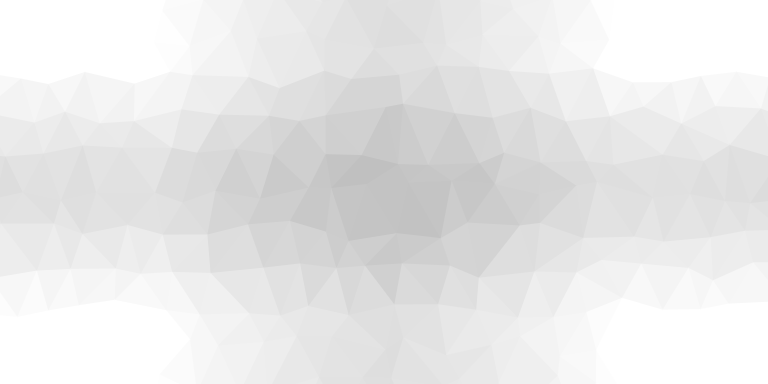
A Shadertoy shader for this background:

```glsl
// Low-poly grey mesh: two soft crossing bands on white, shaded per triangle.

const float CELLS = 10.0;                        // mesh rows per canvas height
const float JITTER = 0.6;                        // spread of the mesh corners
const vec2 BAND_CENTRE = vec2(0.008, 0.008);     // crossing point of the bands
const vec2 BAND_REACH = vec2(0.58, 0.31);        // half widths: vertical, horizontal
const vec2 BAND_DARKNESS = vec2(0.13, 0.135);
const float FACET_VARIATION = 0.14;

vec2 hash22(vec2 p) {
    vec3 h = fract(p.xyx * vec3(0.1031, 0.1030, 0.0973));
    h += dot(h, h.yzx + 33.33);
    return fract((h.xx + h.yz) * h.zy);
}

float cross2(vec2 a, vec2 b) {
    return a.x * b.y - a.y * b.x;
}

// Jittered grid corner; alternate rows lean left and right
vec2 meshCorner(vec2 id) {
    float lean = mod(id.y, 2.0) * 0.5 - 0.25;
    return id + vec2(lean, 0.0) + (hash22(id + 57.0) - 0.5) * JITTER;
}

// Signed distance to the line a-b, positive on its left
float edgeDistance(vec2 p, vec2 a, vec2 b) {
    return cross2(b - a, p - a) / length(b - a);
}

float triangleCoverage(vec2 p, vec2 a, vec2 b, vec2 c, float pixel) {
    float winding = cross2(b - a, c - a) < 0.0 ? -1.0 : 1.0;
    float d = min(winding * edgeDistance(p, a, b),
                  min(winding * edgeDistance(p, b, c),
                      winding * edgeDistance(p, c, a)));
    return clamp(d / pixel + 0.5, 0.0, 1.0);
}

// Brightness of the smooth field: the bands add up where they cross
float bandTone(vec2 p, float variation) {
    vec2 fade = max(1.0 - abs(p - BAND_CENTRE) / BAND_REACH, 0.0);
    float darkness = dot(BAND_DARKNESS, pow(fade, vec2(0.8)));
    return 1.0 - darkness * (1.0 + variation);
}

// Returns (tone * coverage, coverage) for one flat facet
vec2 facet(vec2 p, vec2 a, vec2 b, vec2 c, float pixel) {
    float coverage = triangleCoverage(p, a, b, c, pixel);
    vec2 middle = (a + b + c) / 3.0;
    float variation = (hash22(middle * 91.7).x - 0.5) * FACET_VARIATION;
    return vec2(bandTone(middle / CELLS, variation), 1.0) * coverage;
}

void mainImage(out vec4 fragColor, in vec2 fragCoord) {
    vec2 p = (fragCoord - 0.5 * iResolution.xy) / iResolution.y * CELLS;
    float pixel = CELLS / iResolution.y;
    vec2 cell = floor(p);
    vec2 total = vec2(0.0);

    // Blend the facets of all neighbouring quads by coverage
    for (int j = -1; j <= 1; j++) {
        for (int i = -1; i <= 1; i++) {
            vec2 id = cell + vec2(float(i), float(j));
            vec2 a = meshCorner(id);
            vec2 b = meshCorner(id + vec2(1.0, 0.0));
            vec2 c = meshCorner(id + vec2(1.0, 1.0));
            vec2 d = meshCorner(id + vec2(0.0, 1.0));

            // Split each quad along its shorter diagonal
            if (distance(a, c) < distance(b, d)) {
                total += facet(p, a, b, c, pixel) + facet(p, a, c, d, pixel);
            } else {
                total += facet(p, a, b, d, pixel) + facet(p, b, c, d, pixel);
            }
        }
    }

    float tone = total.x / max(total.y, 0.001);
    fragColor = vec4(vec3(tone), 1.0);
}
```
